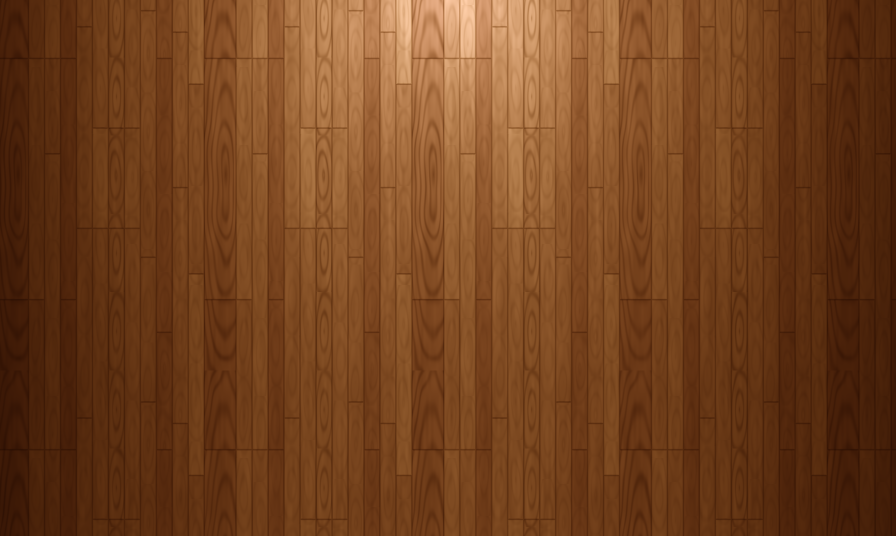
Give the GLSL for this texture, as a Shadertoy shader.

```glsl
// Vertical wooden planks with cathedral grain, lit from the top centre.

const float STRIP = 0.0298;   // width of one strip, in canvas heights
const float STRIPS = 13.0;    // strips per repeat; the first two form one wide plank
const float TILE_Y = 0.73;    // vertical repeat of the end joints

// Per plank: upper joint, lower joint, tone between them, tone elsewhere
const vec4 PLANKS[12] = vec4[12](
    vec4(0.109, 0.559, -0.50, -0.80), vec4(0.109, 0.559, 0.45, 0.10),
    vec4(0.109, 0.287, 0.20, 0.50), vec4(0.109, 0.559, -0.75, -0.90),
    vec4(0.050, 0.426, 0.35, 0.15), vec4(0.239, 0.426, 0.85, 0.35),
    vec4(0.239, 0.426, 0.30, 0.45), vec4(0.239, 0.426, 0.55, 0.25),
    vec4(0.020, 0.480, 0.05, 0.15), vec4(0.109, 0.620, -0.80, -0.65),
    vec4(0.060, 0.350, 0.00, 0.10), vec4(0.157, 0.511, 0.05, 0.70));

float hash(vec2 p) {
    vec3 q = fract(vec3(p.xyx) * 0.1031);
    q += dot(q, q.yzx + 33.33);
    return fract((q.x + q.y) * q.z);
}

float noise(vec2 p) {
    vec2 cell = floor(p), f = fract(p);
    f = f * f * (3.0 - 2.0 * f);
    return mix(mix(hash(cell), hash(cell + vec2(1, 0)), f.x),
               mix(hash(cell + vec2(0, 1)), hash(cell + vec2(1, 1)), f.x), f.y);
}

// Signed distance to the nearest repeat of a centre
float repeatOffset(float value, float centre, float period) {
    return mod(value - centre + 0.5 * period, period) - 0.5 * period;
}

// Dark growth lines around a stretched centre
float growthLines(vec2 p, float stretch, float seed) {
    float warp = noise(p * vec2(55.0, 16.0) + seed) - 0.5;
    float rings = length(vec2(p.x, p.y / stretch)) + 0.007 * warp;
    return pow(0.5 + 0.5 * cos(rings * 760.0), 3.0);
}

// Fine streaks along the plank
float streaks(vec2 p, float seed) {
    float broad = noise(p * vec2(75.0, 5.0) + seed);
    float fine = noise(p * vec2(210.0, 24.0) + seed * 1.7);
    return 0.45 * broad + 0.55 * fine - 0.5;
}

// Lamp glow over a base that darkens to the sides
float lighting(vec2 p, float aspect) {
    float side = 2.0 * p.x / aspect;
    float base = 0.22 + 0.20 * (1.0 - side * side);
    return base + 0.53 * exp(-3.0 * length(p * vec2(0.82, 1.0)));
}

vec3 woodColor(float light, float tone) {
    vec3 color = vec3(1.0, 0.80, 0.66) * pow(vec3(light), vec3(1.0, 1.45, 2.3));
    return color * (1.0 + tone * vec3(0.03, 0.07, 0.08));
}

// p.x is measured from the centre, p.y is depth below the top
vec3 planks(vec2 p, float aspect) {
    float x = mod(p.x + 0.0674, STRIP * STRIPS);
    float strip = min(floor(x / STRIP), STRIPS - 1.0);
    int index = int(max(strip - 1.0, 0.0));
    bool wide = index == 0;
    float halfWidth = wide ? STRIP : 0.5 * STRIP;
    float across = x - (wide ? STRIP : (strip + 0.5) * STRIP);

    // Board between the end joints
    vec4 plank = PLANKS[index];
    float depth = mod(p.y, TILE_Y);
    float between = step(plank.x, depth) * step(depth, plank.y);
    float tone = mix(plank.w, plank.z, between);
    float seed = float(index) * 7.31 + between * 3.7;

    // Grain: an eye on the wide plank, repeated ovals on the others
    float eyeY = repeatOffset(p.y, 0.326, TILE_Y);
    float ovalY = repeatOffset(p.y, 0.326 + (index == 6 ? 0.0 : hash(vec2(seed, 2.0))), 0.146);
    vec2 center = wide ? vec2(across - 0.010, eyeY) : vec2(across, ovalY);
    float strength = wide ? 0.20 : (index == 6 ? 0.19 : 0.065);
    float lines = growthLines(center, wide ? 7.0 : 4.5, seed);
    lines *= 0.55 + 0.45 * noise(p * vec2(60.0, 9.0) + seed);
    float eye = wide ? exp(-dot(center * vec2(200.0, 45.0), center * vec2(200.0, 45.0))) : 0.0;
    float grain = 1.04 + 0.17 * streaks(vec2(x, p.y), seed) - strength * lines - 0.16 * eye;

    // Seams along the sides and the ends
    float sideGap = halfWidth - abs(across);
    float endGap = min(abs(repeatOffset(p.y, plank.x, TILE_Y)),
                       abs(repeatOffset(p.y, plank.y, TILE_Y)));
    float seam = 0.20 * (1.0 - smoothstep(0.0003, 0.0024, sideGap));
    seam = max(seam, 0.22 * (1.0 - smoothstep(0.0003, 0.0024, endGap)));

    float light = lighting(p, aspect) * (1.0 + 0.07 * tone) * grain * (1.0 - seam);
    return woodColor(light, tone);
}

void mainImage(out vec4 fragColor, in vec2 fragCoord) {
    float aspect = iResolution.x / iResolution.y;
    vec3 color = vec3(0.0);
    // Four samples per pixel smooth the grain and seams
    for (int i = 0; i < 4; i++) {
        vec2 jitter = vec2(i % 2, i / 2) * 0.5 - 0.25;
        vec2 p = (fragCoord + jitter) / iResolution.y;
        color += planks(vec2(p.x - 0.5 * aspect, 1.0 - p.y), aspect);
    }
    fragColor = vec4(clamp(color * 0.25, 0.0, 1.0), 1.0);
}
```
